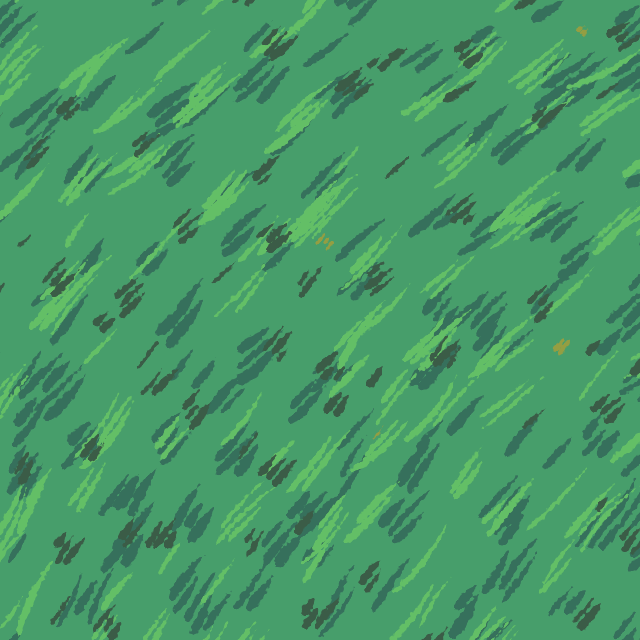
Reproduce this texture procedurally as a Shadertoy shader.

```glsl
// Meadow of slanted, ragged brush strokes in light and dark greens on a flat green ground.

vec4 hash4(vec3 k) {
    vec4 q = fract(k.xyzx * vec4(0.1031, 0.1030, 0.0973, 0.1099));
    q += dot(q, q.wzxy + 33.33);
    return fract((q.xxyz + q.yzzw) * q.zywx);
}

float valueNoise(vec2 p) {
    vec2 cell = floor(p), f = fract(p);
    f = f * f * (3.0 - 2.0 * f);
    float low = mix(hash4(vec3(cell, 5.0)).x, hash4(vec3(cell + vec2(1, 0), 5.0)).x, f.x);
    float high = mix(hash4(vec3(cell + vec2(0, 1), 5.0)).x, hash4(vec3(cell + 1.0, 5.0)).x, f.x);
    return mix(low, high, f.y);
}

// Strokes lean flatter toward the upper right
float strokeAngle(vec2 p) {
    return radians(60.0 - 8.0 * p.x - 18.0 * p.y);
}

// Signed distance to a slightly bent stroke: blunt at the left, pointed at the right
float strokeDistance(vec2 p, float len, float halfWidth, float bend) {
    p.y += bend * p.x * p.x;
    float t = clamp(p.x / len + 0.5, 0.0, 1.0);
    float profile = 2.0 * halfWidth * pow(t, 0.35) * pow(1.0 - t, 0.8);
    return max(abs(p.y) - profile, abs(p.x) - 0.5 * len);
}

// Nearest stroke of a layer; each filled cell holds one to three parallel strokes
float strokeLayer(vec2 p, float cells, float seed, float fill, float len, float halfWidth) {
    float nearest = 1.0;
    vec2 home = floor(p * cells);
    for (int y = -1; y <= 1; y++)
    for (int x = -1; x <= 1; x++) {
        vec2 cell = home + vec2(x, y);
        vec4 cluster = hash4(vec3(cell, seed));
        if (cluster.z > fill) continue;
        vec2 centre = (cell + cluster.xy) / cells;
        float count = 1.0 + floor(3.0 * cluster.w);
        for (float i = 0.0; i < count; i++) {
            vec4 rnd = hash4(vec3(cell, seed + 7.3 * (i + 1.0)));
            float angle = strokeAngle(centre) + 0.2 * (rnd.x - 0.5) + 0.2 * (cluster.z / fill - 0.5);
            vec2 along = vec2(cos(angle), sin(angle));
            vec2 q = p - centre;
            q = vec2(dot(q, along), dot(q, vec2(-along.y, along.x)));
            q.x -= 0.45 * len * (rnd.y - 0.5);
            q.y -= halfWidth * 2.1 * (i - 0.5 * (count - 1.0));
            float d = strokeDistance(q, len * mix(0.6, 1.4, rnd.z),
                                     halfWidth * mix(0.5, 1.1, rnd.w), 4.0 * (rnd.y - 0.5));
            nearest = min(nearest, d);
        }
    }
    return nearest;
}

void mainImage(out vec4 fragColor, in vec2 fragCoord) {
    vec2 p = fragCoord / iResolution.y;
    float pixel = 1.0 / iResolution.y;

    // Ragged bristle edge shared by all strokes
    float ragged = 0.0042 * (valueNoise(p * 190.0) - 0.5) + 0.002 * (valueNoise(p * 340.0 + 40.0) - 0.5);

    vec3 ground = vec3(0.28, 0.62, 0.42);
    vec3 teal = vec3(0.21, 0.44, 0.36);
    vec3 lightGreen = vec3(0.39, 0.75, 0.40);
    vec3 shadow = vec3(0.23, 0.36, 0.28);
    vec3 olive = vec3(0.58, 0.62, 0.26);

    // Layers from bottom to top
    float tealEdge = strokeLayer(p, 10.0, 11.0, 0.97, 0.075, 0.0085) + ragged;
    float lightEdge = strokeLayer(p, 9.0, 53.0, 0.9, 0.1, 0.006) + ragged;
    float shadowEdge = strokeLayer(p, 12.0, 97.0, 0.36, 0.042, 0.0065) + ragged;
    float oliveEdge = strokeLayer(p, 6.0, 151.0, 0.05, 0.02, 0.004) + ragged;

    vec3 color = ground;
    color = mix(color, teal, clamp(0.5 - tealEdge / pixel, 0.0, 1.0));
    color = mix(color, lightGreen, clamp(0.5 - lightEdge / pixel, 0.0, 1.0));
    color = mix(color, shadow, clamp(0.5 - shadowEdge / pixel, 0.0, 1.0));
    color = mix(color, olive, clamp(0.5 - oliveEdge / pixel, 0.0, 1.0));
    fragColor = vec4(color, 1.0);
}
```
